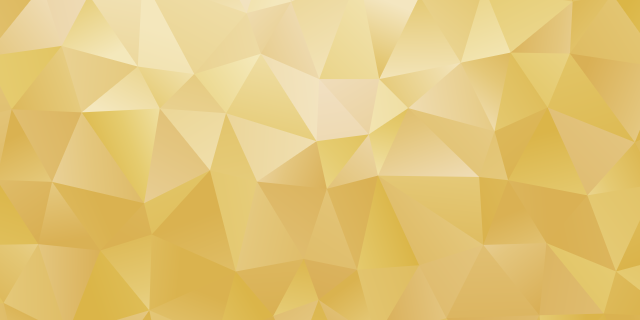
Write a WebGL 1 fragment shader that draws this background.

```glsl
precision highp float;

uniform vec2 u_resolution;

const float CELL_SIZE = 0.205;       // lattice spacing, in canvas heights
const float JITTER = 0.33;           // largest vertex shift, in cells
const vec2 LIGHT_CENTER = vec2(0.43, 0.95);
const vec2 LIGHT_RADIUS = vec2(0.46, 0.52);
const float TONE_LIT = 0.82;
const float TONE_SHADE = 0.19;
const float TONE_SPREAD = 0.42;
const float GRADIENT_MIN = 0.12;
const float GRADIENT_MAX = 0.65;
const vec3 GOLD_DARK = vec3(0.855, 0.700, 0.310);
const vec3 GOLD_MID = vec3(0.895, 0.785, 0.465);
const vec3 GOLD_PALE = vec3(0.955, 0.900, 0.755);
const vec3 HUE_SHIFT = vec3(0.004, 0.014, -0.035);

float hash(vec2 p) {
    return fract(sin(dot(p, vec2(127.1, 311.7))) * 43758.55);
}

float cross2(vec2 a, vec2 b) {
    return a.x * b.y - a.y * b.x;
}

// Jittered vertex of a lattice whose odd rows are shifted by half a cell
vec2 latticeVertex(vec2 id) {
    vec2 shift = vec2(hash(id + 3.7), hash(id + 41.3)) * 2.0 - 1.0;
    return id + vec2(0.5 * mod(id.y, 2.0), 0.0) + JITTER * shift;
}

// Quality of cutting a quad along a-c; negative if a triangle would flip
float splitQuality(vec2 a, vec2 b, vec2 c, vec2 d) {
    vec2 diagonal = c - a;
    float smallest = min(cross2(b - a, diagonal), cross2(diagonal, d - a));
    return smallest / dot(diagonal, diagonal);
}

// Signed distance to the edges of a triangle, positive inside
float insideDistance(vec2 p, vec2 a, vec2 b, vec2 c) {
    float ab = cross2(normalize(b - a), p - a);
    float bc = cross2(normalize(c - b), p - b);
    float ca = cross2(normalize(a - c), p - c);
    return min(ab, min(bc, ca));
}

vec3 goldRamp(float tone) {
    vec3 lower = mix(GOLD_DARK, GOLD_MID, clamp(tone / 0.45, 0.0, 1.0));
    return mix(lower, GOLD_PALE, clamp((tone - 0.45) / 0.55, 0.0, 1.0));
}

// Facet colour: broad lighting, a random offset and a linear gradient
vec3 facetColor(vec2 p, vec2 center, vec2 seed) {
    vec2 uv = center * CELL_SIZE * vec2(u_resolution.y / u_resolution.x, 1.0);
    float falloff = length((uv - LIGHT_CENTER) / LIGHT_RADIUS);
    float tone = mix(TONE_LIT, TONE_SHADE, smoothstep(0.4, 1.3, falloff));
    tone += TONE_SPREAD * (hash(seed + 11.9) - 0.45);

    float angle = 6.2832 * hash(seed + 23.1);
    float strength = hash(seed + 57.7);
    float slope = mix(GRADIENT_MIN, GRADIENT_MAX, strength * strength);
    tone += slope * dot(p - center, vec2(cos(angle), sin(angle)));

    float hue = hash(seed + 71.3) * 2.0 - 1.0;
    return goldRamp(tone) + HUE_SHIFT * hue;
}

// Colour in rgb and edge coverage in a, premultiplied
vec4 facet(vec2 p, vec2 a, vec2 b, vec2 c, vec2 seed, float pixel) {
    float coverage = clamp(0.5 + insideDistance(p, a, b, c) / pixel, 0.0, 1.0);
    return vec4(facetColor(p, (a + b + c) / 3.0, seed), 1.0) * coverage;
}

void main() {
    float pixel = 1.0 / (u_resolution.y * CELL_SIZE);
    vec2 p = gl_FragCoord.xy * pixel;
    vec4 sum = vec4(0.0);

    // Each nearby quad is cut into two facets along its better diagonal
    for (int j = -1; j <= 1; j++) {
        for (int i = -1; i <= 1; i++) {
            vec2 id = floor(p) + vec2(float(i), float(j));
            vec2 a = latticeVertex(id);
            vec2 b = latticeVertex(id + vec2(1.0, 0.0));
            vec2 c = latticeVertex(id + vec2(1.0, 1.0));
            vec2 d = latticeVertex(id + vec2(0.0, 1.0));
            vec2 otherSeed = id + vec2(0.37, 0.61);

            if (splitQuality(a, b, c, d) > splitQuality(b, c, d, a)) {
                sum += facet(p, a, b, c, id, pixel);
                sum += facet(p, a, c, d, otherSeed, pixel);
            } else {
                sum += facet(p, a, b, d, id, pixel);
                sum += facet(p, b, c, d, otherSeed, pixel);
            }
        }
    }

    gl_FragColor = vec4(sum.rgb / max(sum.a, 0.001), 1.0);
}
```
